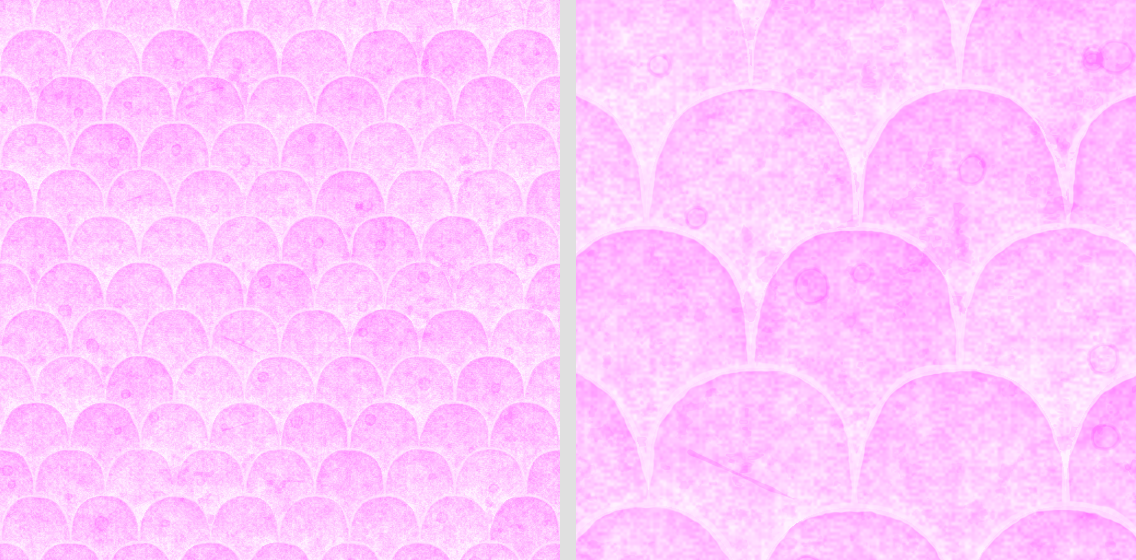
Left: the whole. Right: its middle third, enlarged.
This pattern is drawn by a WebGL 2 fragment shader. Its source:

```glsl
#version 300 es
precision highp float;
// Overlapping rows of worn pink fish scales, staggered by half a scale.
// Rounded domes give each point its scale and edge distances; these drive
// the rim, shadow and glow, while tiling noise adds grain, blots and marks.
#define COLUMNS 8.0
#define ROWS 12.0
#define FIRST_PEAK 0.625     // first dome peak below the top edge, in rows
#define ROUNDNESS 2.4        // dome exponent, 2 is an ellipse
#define RIM_OUTER 0.018      // rim widths, in scale widths
#define RIM_INNER 0.013
#define SHADOW 0.11
#define GLOW 0.08
#define MOTTLE 0.20
#define GRAIN 0.24
#define BLOT_LEVEL 1.05
#define MARK_CHANCE 0.22

uniform vec2 u_resolution;
out vec4 fragColor;

float hash(vec2 p) {
    return fract(sin(dot(p, vec2(127.1, 311.7))) * 43758.545);
}

// Value noise that tiles over the canvas with the given number of cells.
float noise(vec2 uv, float cells) {
    vec2 p = uv * cells, i = floor(p), f = fract(p);
    f = f * f * (3.0 - 2.0 * f);
    vec2 a = mod(i, cells), b = mod(i + 1.0, cells);
    return mix(mix(hash(a), hash(vec2(b.x, a.y)), f.x),
               mix(hash(vec2(a.x, b.y)), hash(b), f.x), f.y);
}

float fbm(vec2 uv, float cells) {
    float sum = 0.0, weight = 0.5;
    for (int i = 0; i < 4; i++, cells *= 2.0, weight *= 0.55)
        sum += weight * noise(uv, cells);
    return sum / 1.01;
}

// Offset from the scale's peak: x in scale widths, y in rows downward.
vec2 scaleLocal(vec2 grid, float row, out vec2 id) {
    float x = grid.x + 0.5 * mod(row, 2.0);
    id = mod(vec2(floor(x), row), vec2(COLUMNS, ROWS));
    return vec2(fract(x) - 0.5, grid.y - row);
}

// Approximate signed distance to the dome, with straight sides below it.
float domeDistance(vec2 local) {
    vec2 radii = vec2(0.5, COLUMNS / ROWS);
    vec2 q = max(vec2(abs(local.x) / radii.x, 1.0 - local.y), 0.0001);
    vec2 powers = pow(q, vec2(ROUNDNESS));
    float k = pow(powers.x + powers.y, 1.0 / ROUNDNESS);
    vec2 gradient = pow(q / k, vec2(ROUNDNESS - 1.0)) / radii;
    return (k - 1.0) / length(gradient);
}

float segmentDistance(vec2 p, vec2 a, vec2 ab) {
    return length(p - a - ab * clamp(dot(p - a, ab) / dot(ab, ab), 0.0, 1.0));
}

// Darkening by round water marks and an occasional scratch on one scale.
float scaleMarks(vec2 p, vec2 id, float wobble, float aa) {
    float dark = 0.0;
    for (int i = 0; i < 3; i++) {
        vec2 seed = id + 17.3 * float(i + 1);
        if (hash(seed) > MARK_CHANCE) continue;
        vec2 center = vec2(0.6 * hash(seed + 3.1) - 0.3, 0.2 + 0.5 * hash(seed + 5.7));
        float radius = mix(0.035, 0.085, hash(seed + 9.2));
        float d = length(p - center) - radius + 0.04 * wobble;
        dark += 0.06 * (1.0 - smoothstep(-aa, aa, d));
        dark += 0.08 * (1.0 - smoothstep(0.004, 0.008 + aa, abs(d)));
    }
    if (hash(id + 61.7) < 0.08) {
        vec2 start = vec2(-0.35 + 0.2 * hash(id + 2.3), 0.25 + 0.35 * hash(id + 4.9));
        vec2 span = vec2(0.5, 0.5 * hash(id + 8.1) - 0.25);
        float d = segmentDistance(p, start, span) + 0.02 * wobble;
        dark += 0.09 * (1.0 - smoothstep(0.003, 0.004 + aa, d));
    }
    return dark;
}

void main() {
    vec2 uv = gl_FragCoord.xy / u_resolution;
    float aa = COLUMNS / u_resolution.x;
    // Staggered grid with a slight hand-cut wobble.
    vec2 wobble = vec2(noise(uv, 24.0), noise(uv + 0.37, 24.0)) - 0.5;
    vec2 grid = vec2(uv.x * COLUMNS, (1.0 - uv.y) * ROWS - FIRST_PEAK) + 0.035 * wobble;
    // The dome of this row lies over the tail of the row above.
    vec2 id, nextId;
    float row = floor(grid.y);
    if (domeDistance(scaleLocal(grid, row, id)) > 0.0) row -= 1.0;
    vec2 local = scaleLocal(grid, row, id);
    float inner = max(-domeDistance(local), 0.0);
    float outer = max(domeDistance(scaleLocal(grid, row + 1.0, nextId)), 0.0);
    // Shading: dark under the arch, paler toward the scales below.
    float tone = mix(0.755, 0.80, smoothstep(0.0, 1.4, local.y));
    tone += 0.08 * (hash(id + 31.4) - 0.5);
    tone -= SHADOW * exp(-inner / 0.06) * (1.0 - 0.5 * clamp(local.y, 0.0, 1.0));
    tone += GLOW * exp(-outer / 0.10);
    // Wear: mottling, fine grain, dark pits, water marks and crusty blots.
    float clouds = fbm(uv, 56.0);
    float grain = 0.45 * noise(uv, 256.0) + 0.55 * noise(uv + 0.11, 512.0) - 0.5;
    float pits = smoothstep(0.62, 0.72, fbm(uv + 0.43, 110.0) + 0.15 * (clouds - 0.5));
    tone += MOTTLE * (clouds - 0.5) - 0.06 * pits;
    tone -= scaleMarks(local * vec2(1.0, COLUMNS / ROWS), id, clouds - 0.5, aa);
    float crust = 0.5 * noise(uv, 12.0) + 0.9 * fbm(uv + 0.19, 64.0) + 0.12 * local.y;
    float blot = smoothstep(0.0, 0.08, crust - BLOT_LEVEL + 0.2 * grain);
    // Pale rim along both sides of each dome edge, chipped by the noise.
    float chip = 0.04 * (clouds - 0.5);
    float rim = max(1.0 - smoothstep(RIM_INNER - aa, RIM_INNER + aa, inner + chip),
                    1.0 - smoothstep(RIM_OUTER - aa, RIM_OUTER + aa, outer + chip));
    tone = mix(tone, max(tone, 0.885), 0.85 * rim);
    tone += GRAIN * grain * (1.0 - 0.5 * rim) - 0.12 * blot;
    fragColor = vec4(1.0, clamp(tone, 0.5, 0.94), 1.0, 1.0);
}
```
